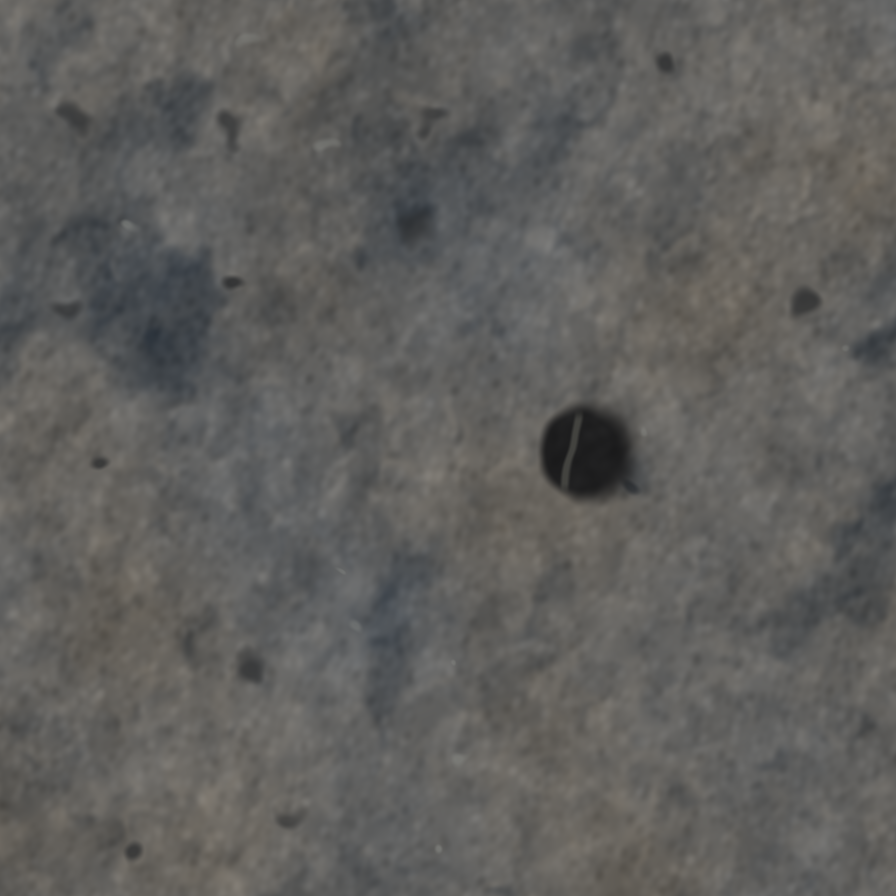
Write a Shadertoy shader that draws this texture.

```glsl
// Weathered grey mud stone with bluish slanted hollows, small pits and one dark round hole.

const vec3  STONE       = vec3(0.386, 0.384, 0.377);
const vec3  WARM_SHIFT  = vec3(0.010, 0.001, -0.011);
const vec3  HOLLOW_TINT = vec3(-0.095, -0.077, -0.055);
const vec3  PIT_COLOR   = vec3(0.17, 0.175, 0.18);
const vec3  HOLE_COLOR  = vec3(0.115, 0.115, 0.118);
const vec3  FIBRE_COLOR = vec3(0.31, 0.31, 0.29);
const vec3  SPECK_COLOR = vec3(0.56, 0.57, 0.55);
const vec2  GRAIN_DIR   = vec2(0.479, 0.878);
const vec2  HOLE_CENTER = vec2(0.655, 0.495);
const float HOLE_RADIUS = 0.051;
const float BROAD_AMP   = 0.011;
const float MOTTLE_AMP  = 0.014;
const float LUMP_AMP    = 0.014;
const float GRAIN_AMP   = 0.013;

vec3 hash3(vec2 cell) {
    vec3 h = fract(cell.xyx * vec3(0.1031, 0.1030, 0.0973));
    h += dot(h, h.yxz + 33.33);
    return fract((h.xxy + h.yzz) * h.zyx);
}

// Smooth cellular noise: a random signed blob per cell, near unit deviation.
float cellNoise(vec2 p) {
    vec2 cell = floor(p);
    float sum = 0.0;
    for (int y = -1; y <= 1; y++)
    for (int x = -1; x <= 1; x++) {
        vec2 id = cell + vec2(x, y);
        vec3 h = hash3(id + 71.0);
        vec2 d = p - id - h.xy;
        float falloff = max(0.0, 1.0 - dot(d, d));
        sum += (2.0 * h.z - 1.0) * falloff * falloff * falloff;
    }
    return sum * 2.58;
}

// Sparse soft spots, at most one per grid cell; radii in canvas units.
float spots(vec2 p, float grid, float chance, vec2 radii, float seed) {
    vec2 id = floor(p * grid);
    vec3 place = hash3(id + seed);
    vec3 look = hash3(id + seed + 37.0);
    float radius = mix(radii.x, radii.y, look.x);
    float dist = length(p - (id + 0.25 + 0.5 * place.xy) / grid);
    float cover = 1.0 - smoothstep(0.35 * radius, 1.4 * radius, dist);
    return cover * step(place.z, chance) * mix(0.5, 1.0, look.y);
}

void mainImage(out vec4 fragColor, in vec2 fragCoord) {
    vec2 uv = fragCoord / iResolution.xy;

    // Axes across and along the slanted relief
    vec2 slant = vec2(dot(uv, vec2(GRAIN_DIR.y, -GRAIN_DIR.x)), dot(uv, GRAIN_DIR));
    vec2 ripple = vec2(cellNoise(uv * 38.0), cellNoise(uv * 38.0 + 19.0));
    vec2 rough = slant + 0.005 * ripple;

    // Layered relief, from broad swells to fine grain
    float broad = cellNoise(slant * vec2(4.0, 2.6) + 5.0);
    float mottle = cellNoise(rough * vec2(25.0, 17.0) + 11.0);
    float lump = cellNoise(rough * vec2(52.0, 40.0) + 23.0);
    float grain = cellNoise(slant * vec2(108.0, 88.0) + 41.0);
    float relief = BROAD_AMP * broad + MOTTLE_AMP * mottle
                 + LUMP_AMP * lump + GRAIN_AMP * grain;

    // Bluish hollows, broken up by the mottling
    float streak = cellNoise(rough * vec2(11.0, 5.0) + 3.0);
    float hollow = smoothstep(0.2, 2.5, streak - 0.35 * broad - 0.3 * mottle);

    float warmth = 0.7 * cellNoise(uv * 5.0 + 31.0) + 0.35 * broad + 0.25 * lump;
    vec3 color = STONE + relief + WARM_SHIFT * warmth + HOLLOW_TINT * hollow;

    // Pale specks and dark lumpy pits
    vec2 jagged = uv + 0.0045 * ripple;
    float speck = spots(jagged, 9.0, 0.22, vec2(0.004, 0.010), 13.0);
    float pit = spots(jagged, 5.0, 0.36, vec2(0.007, 0.017), 29.0);
    color = mix(color, SPECK_COLOR, 0.55 * speck);
    color = mix(color, PIT_COLOR, 0.9 * pit);

    // Round hole, crisp on the left and blurred into shade on the right
    vec2 h = (uv - HOLE_CENTER + 0.0012 * ripple) / HOLE_RADIUS;
    float shade = 1.0 - smoothstep(0.2, 0.75, length(h - vec2(0.95, -0.5)));
    color += HOLLOW_TINT * 0.8 * shade;
    float blur = mix(0.14, 0.32, smoothstep(-0.8, 0.8, h.x));
    float hole = 1.0 - smoothstep(1.0 - blur, 1.0 + blur, length(h));
    color = mix(color, HOLE_COLOR + 0.3 * relief, hole);

    // Thin bent fibre hanging in the hole
    float bend = -0.33 + 0.14 * h.y + 0.07 * sin(3.0 * h.y);
    float fibre = 1.0 - smoothstep(0.03, 0.13, abs(h.x - bend));
    fibre *= 1.0 - smoothstep(0.65, 0.95, abs(h.y));
    color = mix(color, FIBRE_COLOR, 0.75 * fibre);

    fragColor = vec4(clamp(color, 0.0, 1.0), 1.0);
}
```
